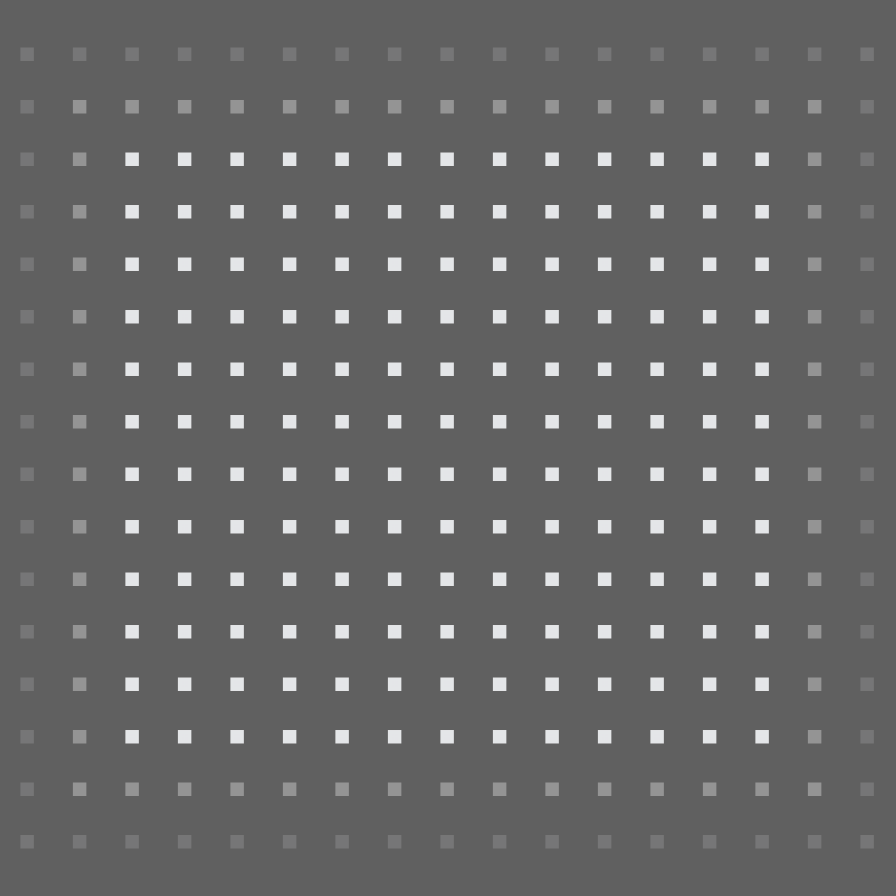
Give the GLSL for this pattern, as a WebGL 2 fragment shader.

```glsl
#version 300 es
precision highp float;
// A grid of small pale squares on grey, dimming in two rings toward the border.

#define PITCH (30.0 / 512.0)
#define FIRST_CENTER (vec2(15.5, 31.0) / 512.0)
#define HALF_SIZE (3.85 / 512.0)
#define LAST_CELL vec2(16.0, 15.0)
#define BACKGROUND vec3(0.377)
#define OUTER_RING vec3(0.462, 0.462, 0.465)
#define INNER_RING vec3(0.582)
#define BRIGHT vec3(0.895, 0.900, 0.908)

uniform vec2 u_resolution;
out vec4 fragColor;

// Share of a pixel covered by a centred square, exact for axis-aligned edges.
float squareCoverage(vec2 offset, float halfSize, vec2 pixel) {
    vec2 lower = max(offset - 0.5 * pixel, vec2(-halfSize));
    vec2 upper = min(offset + 0.5 * pixel, vec2(halfSize));
    vec2 overlap = max(upper - lower, 0.0) / pixel;
    return overlap.x * overlap.y;
}

// Colour by number of cells from the nearest side of the grid.
vec3 ringColor(vec2 cell) {
    vec2 inset = min(cell, LAST_CELL - cell);
    float ring = min(inset.x, inset.y);
    return ring < 0.5 ? OUTER_RING : ring < 1.5 ? INNER_RING : BRIGHT;
}

void main() {
    vec2 uv = gl_FragCoord.xy / u_resolution;
    vec2 pixel = 1.0 / u_resolution;

    // Nearest grid cell and the offset from its centre
    vec2 grid = (uv - FIRST_CENTER) / PITCH;
    vec2 cell = clamp(floor(grid + 0.5), vec2(0.0), LAST_CELL);
    vec2 offset = (grid - cell) * PITCH;

    float coverage = squareCoverage(offset, HALF_SIZE, pixel);
    fragColor = vec4(mix(BACKGROUND, ringColor(cell), coverage), 1.0);
}
```
